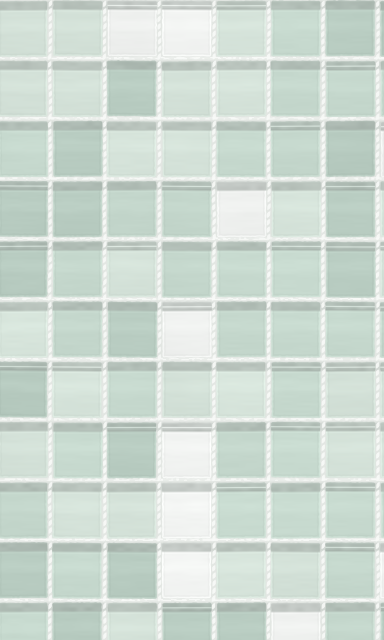
A WebGL 1 fragment shader for this texture:

```glsl
precision highp float;
// Pale green and white glass mosaic: seven columns of tiles on a beaded white mesh.
// Each cell hashes its tint and a slight misalignment; a rounded box gives the tile,
// split into a grey bevel on top and a glossy face, and value noise adds the wear.
uniform vec2 u_resolution;

const vec2 GRID = vec2(7.03, 10.63);   // cells across and down
const vec2 CELL = vec2(1.0, 1.105);    // cell proportions
const float COLUMN_SHIFT = 0.083;
const float BEVEL = 0.168;             // lower edge of the bevel within a cell
const float BEADS = 8.0;               // mesh beads per cell

const vec3 DEEP = vec3(0.720, 0.798, 0.755);
const vec3 MID = vec3(0.772, 0.846, 0.803);
const vec3 LIGHT = vec3(0.832, 0.886, 0.850);
const vec3 WHITE = vec3(0.938, 0.945, 0.938);
const vec3 GROUT = vec3(0.890, 0.905, 0.890);
const vec3 THREAD = vec3(0.972, 0.978, 0.970);
const vec3 BEVEL_GREY = vec3(0.700, 0.735, 0.712);

float hash(vec2 p) {
  return fract(sin(dot(p, vec2(127.1, 311.7))) * 43758.5453);
}

float noise(vec2 p) {
  vec2 i = floor(p);
  vec2 f = fract(p);
  f = f * f * (3.0 - 2.0 * f);
  return mix(mix(hash(i), hash(i + vec2(1.0, 0.0)), f.x),
             mix(hash(i + vec2(0.0, 1.0)), hash(i + vec2(1.0, 1.0)), f.x), f.y);
}

float roundBox(vec2 p, vec2 halfSize, float radius) {
  vec2 q = abs(p) - halfSize + radius;
  return length(max(q, 0.0)) + min(max(q.x, q.y), 0.0) - radius;
}

// Soft line of the given half width around zero
float line(float d, float halfWidth, float aa) {
  return 1.0 - smoothstep(halfWidth - aa, halfWidth + aa, abs(d));
}

vec3 tileTint(vec2 id) {
  float pick = hash(id + 3.7);
  vec3 tint = mix(DEEP, MID, step(0.23, pick));
  tint = mix(tint, LIGHT, step(0.53, pick));
  tint = mix(tint, WHITE, step(0.83, pick));
  return tint + 0.022 * (hash(id + 19.3) - 0.5);
}

// Grout with a twisted thread down each joint and crumbs along the rows
vec3 meshColor(vec2 p, float aa) {
  float side = fract(p.x + 0.5) - 0.5;
  float wobble = 0.018 * (noise(vec2(floor(p.x + 0.5) * 9.0, p.y * 5.0)) - 0.5);
  float twist = fract(p.y * BEADS + side * 5.0) - 0.5;
  float bead = roundBox(vec2(side + wobble, twist / BEADS * CELL.y),
                        vec2(0.030, 0.048), 0.026);
  float beadMask = 1.0 - smoothstep(-aa, aa, bead);

  float down = fract(p.y);
  float shade = smoothstep(0.0, 0.04, down) * (1.0 - smoothstep(0.13, 0.19, down));
  vec3 color = mix(GROUT, BEVEL_GREY, 0.35 * shade);
  color = mix(color, THREAD, beadMask * 0.9);

  float crumbs = smoothstep(0.35, 0.65, noise(p * vec2(21.0, 45.0)));
  float rowLine = line(down - 0.965, 0.022, aa);
  return mix(color, THREAD, rowLine * (0.35 + 0.6 * crumbs));
}

// Glass face: flat tint with broad reflections, faint streaks and bright rims
vec3 faceColor(vec3 tint, vec2 local, vec2 id, float edge, float aa) {
  float depth = (local.y - BEVEL) / (0.935 - BEVEL);
  float bend = 0.06 * (noise(local * 3.0 + id * 7.0) - 0.5);
  float gloss = smoothstep(0.15, 0.30, depth + bend)
              * (1.0 - smoothstep(0.38, 0.52, depth + bend));
  float streak = noise(vec2(local.x * 3.0, local.y * 24.0) + id * 13.0) - 0.5;
  vec3 color = tint + 0.014 * gloss + 0.012 * streak + 0.012 * (0.5 - depth);
  color -= 0.020 * line(edge + 0.045, 0.012, aa);
  color += 0.040 * line(edge + 0.012, 0.012, aa);
  float topRim = line(local.y - BEVEL - 0.018, 0.010, aa);
  return color + 0.022 * topRim;
}

// Bevel: shaded strip whose lower edge is sometimes crisp and glinting
vec3 bevelColor(vec3 tint, vec2 local, vec2 id, float aa) {
  vec3 color = mix(BEVEL_GREY, tint * 0.89, 0.45);
  color += 0.045 * (noise(local * vec2(7.0, 16.0) + id * 5.0) - 0.5);
  color += 0.06 * (1.0 - smoothstep(0.0, 0.05, local.y));
  float crisp = step(0.70, hash(id + 41.0));
  color += 0.16 * crisp * line(local.y - 0.095, 0.009, aa);
  return color - 0.03 * crisp * line(local.y - BEVEL + 0.02, 0.012, aa);
}

void main() {
  vec2 uv = gl_FragCoord.xy / u_resolution;
  vec2 p = vec2(uv.x, 1.0 - uv.y) * GRID + vec2(COLUMN_SHIFT, 0.0);
  float aa = 0.75 * GRID.x / u_resolution.x;
  vec2 id = floor(p);

  // Slight shift and tilt of every tile
  vec2 local = fract(p);
  vec2 jitter = vec2(hash(id + 5.1), hash(id + 8.6)) - 0.5;
  local += jitter * vec2(0.018, 0.014);
  local.y += (local.x - 0.5) * 0.016 * (hash(id + 11.9) - 0.5);

  float rough = 0.012 * (noise(p * 24.0) - 0.5);
  float edge = roundBox((local - vec2(0.5, 0.474)) * CELL, vec2(0.449, 0.510), 0.035) + rough;
  vec3 tint = tileTint(id);
  float onFace = smoothstep(BEVEL - 0.012 - aa, BEVEL + 0.004 + aa, local.y);
  vec3 tile = mix(bevelColor(tint, local, id, aa),
                  faceColor(tint, local, id, edge, aa), onFace);

  vec3 color = mix(meshColor(p, aa), tile, 1.0 - smoothstep(-aa, aa, edge));
  color += 0.008 * (noise(p * 1.3) - 0.5);
  gl_FragColor = vec4(clamp(color, 0.0, 1.0), 1.0);
}
```
